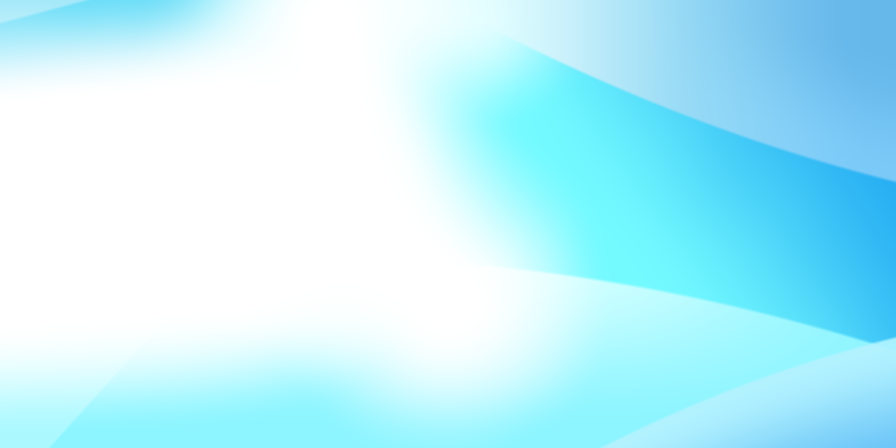
This background is drawn by a WebGL 2 fragment shader. Its source:

```glsl
#version 300 es
precision highp float;

uniform vec2 u_resolution;
out vec4 fragColor;

float hash(vec2 p) {
    return fract(sin(dot(p, vec2(127.1, 311.7))) * 43758.5453);
}

float valueNoise(vec2 p) {
    vec2 cell = floor(p);
    vec2 f = fract(p);
    f = f * f * (3.0 - 2.0 * f);
    float low = mix(hash(cell), hash(cell + vec2(1, 0)), f.x);
    float high = mix(hash(cell + vec2(0, 1)), hash(cell + vec2(1, 1)), f.x);
    return mix(low, high, f.y);
}

float segmentDistance(vec2 p, vec2 a, vec2 b) {
    vec2 ab = b - a;
    return length(p - a - ab * clamp(dot(p - a, ab) / dot(ab, ab), 0.0, 1.0));
}

// Soft capsule of light: 1 inside the inner radius, 0 beyond the outer.
float glow(vec2 p, vec2 a, vec2 b, float inner, float outer) {
    return 1.0 - smoothstep(inner, outer, segmentDistance(p, a, b));
}

// Softened half plane, positive heights are inside.
float cover(float height) {
    float blur = max(0.005, 1.0 / u_resolution.y);
    return smoothstep(-blur, blur, height);
}

void main() {
    vec2 p = gl_FragCoord.xy / u_resolution * vec2(2.0, 1.0);
    float cloud = valueNoise(p * 5.0) - 0.5;

    // Cyan field, deepening to blue at the right and at the upper left
    float depth = smoothstep(1.3, 2.15, p.x + 0.7 * (p.y - 0.5) + 0.05 * cloud);
    vec3 color = mix(vec3(0.45, 0.98, 1.0), vec3(0.14, 0.67, 0.95), depth);
    color = mix(vec3(0.38, 0.86, 0.97), color, smoothstep(0.35, 0.8, p.x + 0.8 * (1.0 - p.y)));

    // Lower translucent band, palest beneath its curved top
    float d = max(p.x - 1.094, 0.0);
    float bandTop = 0.406 - 0.10 * d - 0.12 * d * d;
    float paleness = smoothstep(0.03, 0.42, p.y) * (1.0 - smoothstep(1.25, 2.1, p.x));
    vec3 band = mix(vec3(0.55, 0.96, 1.0), vec3(0.82, 1.0, 1.0), paleness);
    color = mix(color, band, cover(bandTop - p.y));

    // Slanted veil in the lower left corner
    float veil = cover(0.11 + 0.9 * p.y - p.x) * cover(0.4 - p.y);
    color = mix(color, vec3(0.85, 1.0, 1.0), 0.4 * veil);

    // Veil in the upper left corner
    float cornerVeil = cover(p.y - 0.948 - 0.267 * p.x) * cover(0.4 - p.x);
    color = mix(color, vec3(0.8, 0.94, 0.98), 0.55 * cornerVeil);

    // White light spreading from the left
    float dark = 1.0 - glow(p, vec2(-0.3, 0.5), vec2(0.5, 0.56), 0.24, 0.52 + 0.04 * cloud);
    dark *= 1.0 - glow(p, vec2(0.74, 0.95), vec2(0.75, 0.6), 0.04, 0.46 + 0.06 * cloud);
    dark *= 1.0 - glow(p, vec2(0.7, 0.6), vec2(1.0, 0.33), 0.05, 0.40 + 0.06 * cloud);
    dark *= 1.0 - 0.75 * glow(p, vec2(0.95, 1.0), vec2(1.08, 0.98), 0.02, 0.28);
    color = mix(vec3(1.0), color, dark);

    // Upper right sheet with a sagging lower edge, emerging from the light
    float r = 2.0 - p.x;
    float sheetEdge = 0.594 + 0.2475 * r + 0.146 * r * r;
    vec3 sheet = mix(vec3(0.92, 1.0, 1.0), vec3(0.60, 0.86, 0.96), smoothstep(1.0, 1.6, p.x));
    sheet = mix(sheet, vec3(0.40, 0.72, 0.92), smoothstep(1.4, 1.95, p.x));
    float rim = 1.0 - smoothstep(0.0, 0.3, p.y - sheetEdge);
    sheet += vec3(0.08, 0.07, 0.05) * rim * smoothstep(1.4, 1.9, p.x);
    color = mix(color, sheet, cover(p.y - sheetEdge) * smoothstep(0.95, 1.25, p.x));

    // Lower right sheet, bluer toward the corner
    float s = p.x - 1.341;
    float riseEdge = 0.505 * s - 0.2 * s * s;
    float below = riseEdge - p.y;
    vec3 corner = mix(vec3(0.70, 0.95, 1.0), vec3(0.40, 0.76, 0.97), smoothstep(0.0, 0.3, below));
    color = mix(color, corner, cover(below));

    // Bright overlap where the band crosses the corner sheet
    color = mix(color, vec3(0.62, 0.94, 1.0), 0.5 * cover(below) * cover(p.y - bandTop));

    fragColor = vec4(clamp(color, 0.0, 1.0), 1.0);
}
```
